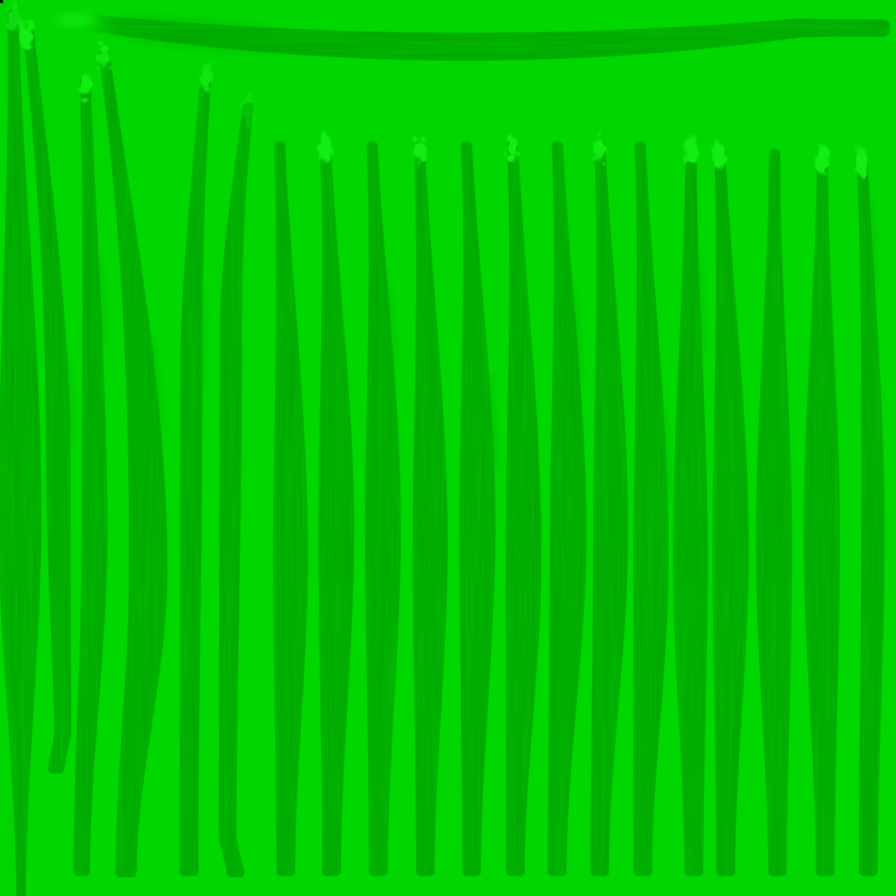
Write a WebGL 2 fragment shader that draws this pattern.

```glsl
#version 300 es
precision highp float;
// Twenty tapering brush blades in a row under one bowed stroke, green on green.

uniform vec2 u_resolution;
out vec4 fragColor;

float hash(vec2 p) {
    return fract(sin(dot(p, vec2(127.1, 311.7))) * 43758.5453);
}

float noise(vec2 p) {
    vec2 i = floor(p), f = fract(p);
    f = f * f * (3.0 - 2.0 * f);
    return mix(mix(hash(i), hash(i + vec2(1, 0)), f.x),
               mix(hash(i + vec2(0, 1)), hash(i + vec2(1, 1)), f.x), f.y);
}

// Coverage of a signed distance, softened by at least one design unit
float cover(float d) {
    float soft = max(0.9, 500.0 / u_resolution.y);
    return 1.0 - smoothstep(-soft, soft, d);
}

// Adds one blade to ink = (paint, smear, glow).
// top: x, y; belly: x, y, half width; foot: x, y, hook, half width
void blade(inout vec3 ink, vec2 p, vec2 top, vec3 belly, vec4 foot, float lit) {
    float up = clamp((p.y - top.y) / (belly.y - top.y), 0.0, 1.0);
    float down = smoothstep(belly.y, foot.y, p.y);

    // Spine bends quickly near the tip, then eases toward the foot
    float spine = mix(top.x, belly.x, sin(up * 1.5708));
    spine = mix(spine, foot.x, down) + foot.z * smoothstep(foot.y - 38.0, foot.y, p.y);
    float halfWidth = mix(4.8, belly.z, smoothstep(0.0, 1.0, up));
    halfWidth = mix(halfWidth, foot.w, down);

    // Rounded ends
    float side = abs(p.x - spine) - halfWidth;
    float ends = max(top.y - p.y, p.y - foot.y);
    vec2 q = vec2(side, ends) + 4.0;
    float d = length(max(q, 0.0)) + min(max(q.x, q.y), 0.0) - 4.0;
    ink.x = max(ink.x, cover(d));

    // Faint smear trailing along the right edge of some blades
    float seed = hash(vec2(belly.x, 3.0));
    float along = abs(p.y - mix(170.0, 400.0, seed));
    float smear = smoothstep(8.0, 0.0, side) * step(spine, p.x) * smoothstep(50.0, 25.0, along);
    ink.y = max(ink.y, smear * step(0.35, hash(vec2(seed, 7.0))));

    // Ragged pale dab on the tip
    vec2 dab = (p - top - vec2(0.0, 7.0)) / vec2(7.0, 14.0);
    float ragged = length(dab) + 0.8 * (noise(p * 0.22) - 0.5);
    ink.z = max(ink.z, lit * smoothstep(1.05, 0.55, ragged));
}

void main() {
    // 768 design units across the canvas, y pointing down
    vec2 uv = gl_FragCoord.xy / u_resolution;
    vec2 p = vec2(uv.x, 1.0 - uv.y) * 768.0;
    vec3 ink = vec3(0.0);

    // Irregular tall blades on the left
    blade(ink, p, vec2(11, 8), vec3(17, 440, 18.5), vec4(18, 778, 0, 4), 0.7);
    blade(ink, p, vec2(24, 24), vec3(50, 400, 10.5), vec4(54, 663, -6, 7), 1.0);
    blade(ink, p, vec2(73, 66), vec3(81, 460, 11), vec4(70, 751, 0, 7), 1.0);
    blade(ink, p, vec2(89, 43), vec3(127, 490, 16.5), vec4(108, 752, 0, 9), 0.9);
    blade(ink, p, vec2(177, 59), vec3(164, 330, 9.5), vec4(162, 751, 0, 8), 0.9);
    blade(ink, p, vec2(213, 88), vec3(198, 290, 9.5), vec4(195, 752, 7, 7.5), 0.3);

    // Even row with drifting spacing
    for (float k = 0.0; k < 14.0; k++) {
        float x = 249.0 + 38.4 * k + 8.0 * sin(3.1416 * pow(k / 8.4, 1.59));
        float upright = step(8.5, k) * (1.0 - step(abs(mod(k, 3.0) - 1.0), 0.5));
        float lit = max(mod(k + step(9.5, k), 2.0), step(12.5, k));
        float topY = 121.0 + 2.2 * max(k - 8.0, 0.0);
        float footX = x + mix(-4.0 - 6.0 * exp(-0.3 * (k - 6.5) * (k - 6.5)), 3.0, upright);
        float width = mix(15.2, 10.5, step(12.5, k)) + hash(vec2(k, 1.0)) - 0.5;
        blade(ink, p, vec2(x + mix(-9.5, 0.5, upright), topY),
              vec3(x, 450.0 + 30.0 * hash(vec2(k, 5.0)), width),
              vec4(footX, 751, 0, 8), lit);
    }

    // Bowed stroke along the top, fading in from the left
    float bow = pow((p.x - 400.0) / 310.0, 2.0);
    float bowY = max(40.0 - 19.0 * bow, p.x > 400.0 ? 24.0 : 16.0);
    vec2 q = vec2(p.x - 763.0, abs(p.y - bowY) - (12.0 - 4.5 * min(bow, 1.0))) + 6.0;
    float stroke = length(max(q, 0.0)) + min(max(q.x, q.y), 0.0) - 6.0;
    float bowInk = cover(stroke) * smoothstep(62.0, 112.0, p.x);
    ink.y = max(ink.y, smoothstep(9.0, 0.0, stroke) * smoothstep(80.0, 130.0, p.x)
                       * smoothstep(270.0, 190.0, p.x));
    ink.z = max(ink.z, 0.6 * smoothstep(1.0, 0.2, length((p - vec2(66, 17)) / vec2(26, 11))));

    // Fine bristle grain runs along each stroke
    vec2 g = bowInk > ink.x ? p.yx : p;
    float grain = noise(g * vec2(0.75, 0.025)) + 0.6 * noise(g * vec2(0.3, 0.012) + 40.0) - 0.8;
    float paint = max(ink.x, bowInk);

    float green = 0.84 + 0.008 * (noise(p * 0.02) - 0.5);
    green = mix(green, 0.77, 0.6 * ink.y);
    green = mix(green, 0.685 + 0.045 * grain, paint);
    vec3 color = mix(vec3(0.0, green, 0.0), vec3(0.07, 0.93, 0.07), ink.z);

    // Tiny dark nick in the upper left corner
    color *= 1.0 - cover(max(p.x, p.y) - 2.5);
    fragColor = vec4(color, 1.0);
}
```
